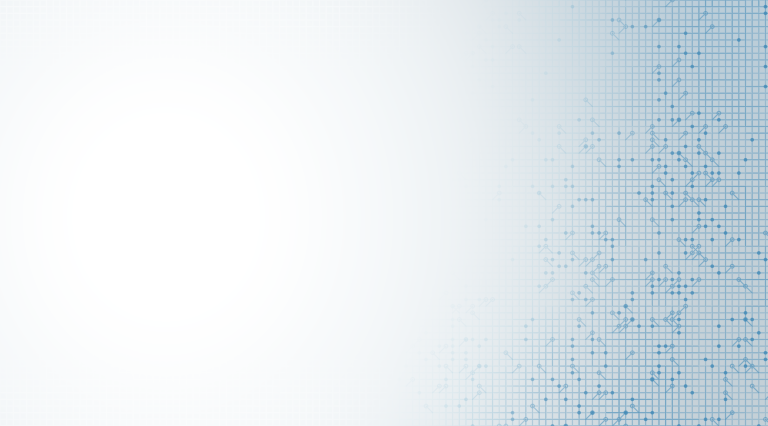
Write a Shadertoy shader that draws this background.

```glsl
const float ROWS = 64.0;
const vec3 WHITE = vec3(1.0);
const vec3 MIST = vec3(0.955, 0.968, 0.975);
const vec3 STEEL = vec3(0.770, 0.815, 0.842);
const vec3 SKY = vec3(0.66, 0.78, 0.86);
const vec3 PALE_TRACE = vec3(0.69, 0.85, 0.90);
const vec3 DEEP_TRACE = vec3(0.38, 0.61, 0.75);
const vec3 PAD_BLUE = vec3(0.24, 0.53, 0.71);

float hash(vec2 p) {
    return fract(sin(dot(p, vec2(127.1, 311.7))) * 43758.5453);
}

float noise(vec2 p) {
    vec2 i = floor(p), f = fract(p);
    f = f * f * (3.0 - 2.0 * f);
    return mix(mix(hash(i), hash(i + vec2(1, 0)), f.x),
               mix(hash(i + vec2(0, 1)), hash(i + vec2(1, 1)), f.x), f.y);
}

float segmentDistance(vec2 p, vec2 a, vec2 b) {
    vec2 ab = b - a;
    return length(p - a - ab * clamp(dot(p - a, ab) / dot(ab, ab), 0.0, 1.0));
}

float coverage(float dist, float halfWidth, float blur) {
    return 1.0 - smoothstep(halfWidth - blur, halfWidth + blur, dist);
}

// Radial glow falling to steel grey on the right
vec3 backdrop(vec2 p) {
    float d = length((p - vec2(0.39, 0.49)) * vec2(1.0, 0.9));
    vec3 color = mix(WHITE, MIST, smoothstep(0.16, 0.64, d));
    color = mix(color, STEEL, smoothstep(0.48, 1.40, d));
    float topRight = smoothstep(1.08, 1.75, p.x) * smoothstep(0.45, 1.0, p.y);
    return mix(color, SKY, 0.35 * topRight);
}

// Grid lines whose strength changes from run to run
float gridLines(vec2 cell, float blur) {
    vec2 node = round(cell);
    vec2 dist = abs(cell - node);
    float column = 0.5 + 0.5 * hash(vec2(node.x, floor(cell.y / 9.0)));
    float row = 0.5 + 0.5 * hash(vec2(floor(cell.x / 7.0), node.y + 91.0));
    return max(coverage(dist.x, 0.09, blur) * column,
               coverage(dist.y, 0.09, blur) * row);
}

// Solid pads in x, diagonal traces with ring ends in y
vec2 components(vec2 cell, float blur) {
    vec2 home = round(cell);
    vec2 ink = vec2(0.0);
    for (int j = -1; j <= 1; j++) {
        for (int i = -1; i <= 1; i++) {
            vec2 node = home + vec2(i, j);
            float density = smoothstep(0.25, 0.85, noise(node * vec2(0.17, 0.12)));
            float pick = hash(node + 17.3);
            if (pick < 0.15 * density + 0.015) {
                ink.x = max(ink.x, coverage(length(cell - node), 0.27, blur));
            } else if (pick > 0.985 - 0.10 * density) {
                float side = hash(node + 5.9) < 0.6 ? 1.0 : -1.0;
                vec2 end = node + vec2(side, 1.0);
                float ring = abs(length(cell - end) - 0.27);
                float trace = segmentDistance(cell, node, end);
                ink.y = max(ink.y, coverage(min(ring, trace), 0.08, blur));
            }
        }
    }
    return ink;
}

void mainImage(out vec4 fragColor, in vec2 fragCoord) {
    vec2 p = fragCoord / iResolution.y;
    vec2 cell = p * ROWS;
    float blur = 0.7 * ROWS / iResolution.y;
    vec3 color = backdrop(p);
    float grid = gridLines(cell, blur);

    // Faint white grid toward the upper and lower left
    float edgeBand = smoothstep(0.3, 0.5, abs(p.y - 0.5));
    float leftSide = 1.0 - smoothstep(0.7, 1.1, p.x);
    color = mix(color, WHITE, 0.4 * grid * edgeBand * leftSide);

    // Circuit fades in from the left and reaches farther at the bottom
    float start = mix(0.82, 1.03, smoothstep(0.0, 0.38, p.y));
    start += 0.10 * (noise(p * 7.0) - 0.5);
    float fade = smoothstep(start, start + 0.70, p.x);
    float patches = 0.68 + 0.24 * noise(p * vec2(9.0, 6.0) + 4.0);
    vec3 traceColor = mix(PALE_TRACE, DEEP_TRACE, smoothstep(0.15, 0.9, fade));
    color = mix(color, traceColor, grid * fade * patches);

    vec2 ink = components(cell, blur);
    color = mix(color, mix(traceColor, PAD_BLUE, 0.35), 0.65 * ink.y * fade);
    color = mix(color, mix(traceColor, PAD_BLUE, fade), 0.78 * ink.x * fade);
    fragColor = vec4(color, 1.0);
}
```
